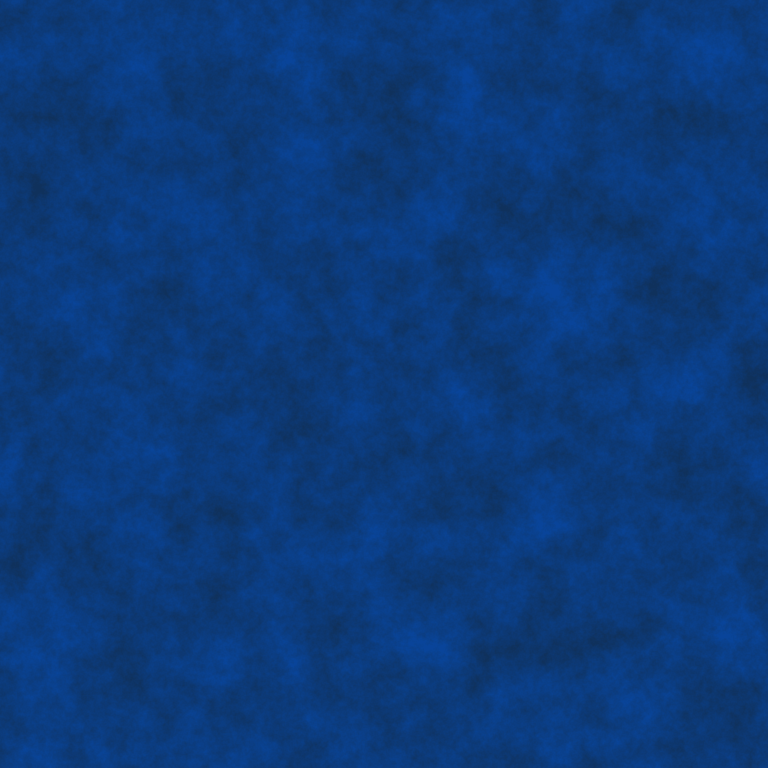
This texture is drawn by a Shadertoy shader. Its source:

```glsl
const vec3 MID_BLUE = vec3(0.047, 0.230, 0.481);
const vec3 BLUE_SHIFT = vec3(-0.004, 0.012, 0.038);
const float NOISE_DEVIATION = 0.21;
const int OCTAVES = 7;

// Unit gradient for a lattice cell
vec2 latticeGradient(ivec2 cell) {
    uvec2 q = uvec2(cell + 4096);
    uint h = q.x * 1597334673u ^ q.y * 3812015801u;
    h = (h ^ (h >> 15)) * 2246822519u;
    h = (h ^ (h >> 13)) * 3266489917u;
    float angle = float((h ^ (h >> 16)) & 65535u) / 65536.0 * 6.28319;
    return vec2(cos(angle), sin(angle));
}

float cornerValue(ivec2 cell, vec2 local, ivec2 corner) {
    return dot(latticeGradient(cell + corner), local - vec2(corner));
}

float gradientNoise(vec2 p) {
    ivec2 cell = ivec2(floor(p));
    vec2 f = fract(p);
    vec2 fade = f * f * f * (f * (f * 6.0 - 15.0) + 10.0);
    float low = mix(cornerValue(cell, f, ivec2(0, 0)), cornerValue(cell, f, ivec2(1, 0)), fade.x);
    float high = mix(cornerValue(cell, f, ivec2(0, 1)), cornerValue(cell, f, ivec2(1, 1)), fade.x);
    return mix(low, high, fade.y);
}

// Layered noise scaled to unit deviation
float cloudNoise(vec2 p, float frequency, float lacunarity, float gain) {
    mat2 turn = mat2(0.8, 0.6, -0.6, 0.8);
    float amplitude = 1.0;
    float sum = 0.0;
    float energy = 0.0;
    for (int i = 0; i < OCTAVES; i++) {
        sum += amplitude * gradientNoise(p * frequency + float(i) * vec2(17.3, 9.7));
        energy += amplitude * amplitude;
        p = turn * p;
        frequency *= lacunarity;
        amplitude *= gain;
    }
    return sum / (sqrt(energy) * NOISE_DEVIATION);
}

// Mottled blue: brighter patches are also more saturated
vec3 mottledBlue(float tone) {
    return MID_BLUE + BLUE_SHIFT * clamp(tone, -3.2, 3.2);
}

void mainImage(out vec4 fragColor, in vec2 fragCoord) {
    vec2 uv = fragCoord / iResolution.y;
    float tone = cloudNoise(uv, 9.0, 1.9, 0.8);
    fragColor = vec4(mottledBlue(tone), 1.0);
}
```
